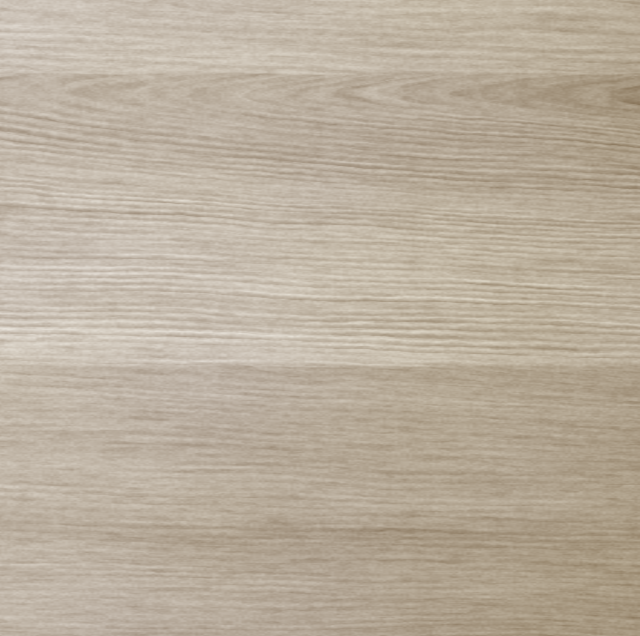
Reproduce this texture procedurally as a Shadertoy shader.

```glsl
// Pale wood veneer made of three horizontal planks. Each plank bends growth
// rings around its own axis into long arches; stretched noise adds soft bands,
// broken pores and fine fibres, and a side light warms the right edge.

const vec3 UMBER = vec3(0.640, 0.580, 0.510);
const vec3 CREAM = vec3(0.790, 0.752, 0.702);
const vec3 WARM_SHIFT = vec3(0.004, 0.003, -0.030);
const float LOWER_JOINT = 0.425;
const float UPPER_JOINT = 0.884;

float hash(vec2 cell) {
    vec3 q = fract(vec3(cell.xyx) * 0.1031);
    q += dot(q, q.yzx + 33.33);
    return fract((q.x + q.y) * q.z);
}

float noise(vec2 p) {
    vec2 i = floor(p);
    vec2 f = p - i;
    f = f * f * (3.0 - 2.0 * f);
    float low = mix(hash(i), hash(i + vec2(1.0, 0.0)), f.x);
    float high = mix(hash(i + vec2(0.0, 1.0)), hash(i + 1.0), f.x);
    return mix(low, high, f.y);
}

// Two octaves centred on zero
float grain(vec2 p) {
    return 0.65 * noise(p) + 0.35 * noise(p * 2.03 + 17.7) - 0.5;
}

// Depth through the rings: arches near the axis, level lines far from it
float ringDepth(vec2 p, float axis, float lean, float seed) {
    float sway = 0.026 * grain(vec2(p.x * 2.3, p.y * 6.0) + seed);
    float wobble = 0.005 * grain(vec2(p.x * 7.0, p.y * 26.0) + seed);
    float ragged = 0.0026 * grain(vec2(p.x * 42.0, p.y * 150.0) + seed);
    float d = p.y - axis + sway + wobble;
    float arch = sqrt(d * d + 0.0007);
    return arch + ragged - lean * p.x * (0.13 + 0.87 * exp(-5.5 * arch));
}

// Thin dark latewood lines with a soft side and a pale rim beside each
float ringShade(float depth, float x, float density, float seed) {
    float r = depth * density + 1.1 * noise(vec2(depth * 24.0, seed));
    float id = floor(r);
    float phase = r - id;
    float late = smoothstep(0.3, 0.78, phase) * (1.0 - smoothstep(0.8, 0.98, phase));
    float rim = smoothstep(0.0, 0.14, phase) * (1.0 - smoothstep(0.16, 0.5, phase));
    float weight = 0.25 + 0.75 * hash(vec2(id, seed));
    float broken = 0.3 + 1.2 * noise(vec2(x * 7.0, id * 7.3 + seed));
    return (0.55 * rim - late + 0.14) * weight * broken;
}

// Tone of one plank: rings, broad streaks and short pores
float plankTone(vec2 p, float axis, float lean, float density, float contrast, float seed) {
    float depth = ringDepth(p, axis, lean, seed);
    float calm = mix(0.65, 1.0, smoothstep(0.02, 0.09, abs(p.y - axis)));
    float rings = calm * contrast * ringShade(depth, p.x, density, seed);
    float streaks = 0.076 * grain(vec2(p.x * 1.3, depth * 22.0) + seed);
    float threads = 0.062 * grain(vec2(p.x * 9.0, depth * 170.0) + seed);
    float pores = smoothstep(0.6, 0.88, noise(vec2(p.x * 28.0, depth * 250.0) + seed));
    return rings + streaks + threads - 0.030 * pores;
}

void mainImage(out vec4 fragColor, in vec2 fragCoord) {
    vec2 uv = fragCoord / iResolution.xy;
    vec2 p = fragCoord / iResolution.y;

    // Slightly uneven joints between planks
    float y = uv.y + 0.004 * grain(vec2(p.x * 24.0, 3.0));
    float inMiddle = smoothstep(LOWER_JOINT - 0.003, LOWER_JOINT + 0.003, y);
    float inTop = smoothstep(UPPER_JOINT - 0.002, UPPER_JOINT + 0.002, y);

    // Base tone of each plank, as lightness
    float lowerGlow = exp(-pow((uv.y - 0.27) / 0.08, 2.0));
    float lower = 0.692 + 0.028 * lowerGlow;
    float middle = mix(0.772, 0.726, smoothstep(0.62, 0.76, uv.y));
    middle -= 0.030 * exp(-pow((uv.y - 0.67 + 0.02 * uv.x) / 0.012, 2.0));
    float upper = 0.770;

    // Grain of each plank
    lower += plankTone(p, 0.455, 0.10, 84.0, 0.036, 11.0);
    middle += plankTone(p, 0.848, 0.13, 96.0, 0.072, 37.0);
    upper += plankTone(p, 1.060, 0.07, 66.0, 0.040, 71.0);
    float tone = mix(mix(lower, middle, inMiddle), upper, inTop);

    // Light from the left, cloudy stain and fine surface fibre
    tone += 0.041 - 0.056 * uv.x * uv.x - 0.026 * uv.x;
    tone += 0.044 * grain(p * vec2(2.5, 6.0) + 5.0);
    tone += 0.054 * grain(p * vec2(80.0, 260.0));
    tone += 0.036 * (noise(p * vec2(220.0, 380.0)) - 0.5);

    vec3 color = mix(UMBER, CREAM, (tone - 0.64) / 0.15);
    float warmth = 0.6 * smoothstep(0.25, 1.0, uv.x) + 0.7 * grain(p * vec2(3.0, 5.0) + 41.0);
    color += WARM_SHIFT * warmth;
    fragColor = vec4(clamp(color, 0.0, 1.0), 1.0);
}
```
